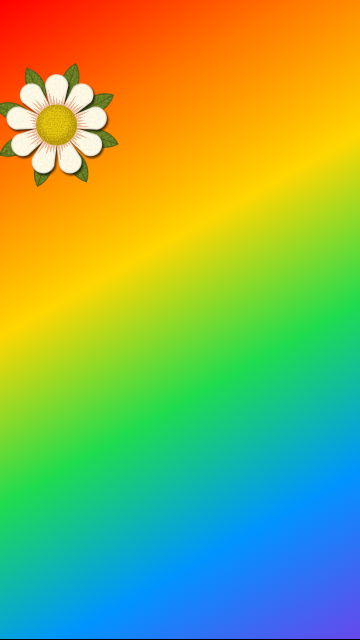
Give the GLSL for this background, as a Shadertoy shader.

```glsl
// A diagonal rainbow gradient with a layered paper daisy at the upper left.

const float TAU = 6.2831853;

// Rainbow stops, evenly spaced from the top left to the bottom right corner
const vec3 RAINBOW[6] = vec3[6](
    vec3(1.00, 0.00, 0.00), vec3(1.00, 0.47, 0.00), vec3(1.00, 0.84, 0.00),
    vec3(0.12, 0.86, 0.31), vec3(0.00, 0.58, 1.00), vec3(0.41, 0.28, 0.92));
const float BASE_LINE = 0.0016;            // dark strip at the bottom

// Flower placement, in units of the canvas height
const vec2  FLOWER_CENTER = vec2(0.0885, 0.8047);
const float FLOWER_RADIUS = 0.0794;

// Flower parts, in units of the flower radius
const float PETALS = 9.0;
const float PETAL_TURN = 0.25 * TAU;
const vec2  PETAL_SPAN = vec2(0.33, 0.77);
const vec2  PETAL_WIDTH = vec2(0.13, 0.23);
const float LEAVES = 8.0;
const float LEAF_TURN = 1.27;
const float LEAF_CENTER = 0.885;
const vec2  LEAF_HALF = vec2(0.39, 0.17);
const float DISK_RADIUS = 0.40;
const float SPOKES = 54.0;
const vec2  SHADOW_SHIFT = vec2(0.03, -0.04);

const vec3 CREAM = vec3(0.99, 0.97, 0.89);
const vec3 BLUSH = vec3(0.92, 0.69, 0.55);
const vec3 LEAF_GREEN = vec3(0.42, 0.50, 0.14);
const vec3 LEAF_DARK = vec3(0.23, 0.28, 0.07);
const vec3 DISK_YELLOW = vec3(0.90, 0.78, 0.06);
const vec3 DISK_DARK = vec3(0.56, 0.44, 0.03);

float hash(float n) { return fract(sin(n * 91.17) * 437.58); }

vec2 randomGradient(vec2 cell) {
    float angle = TAU * fract(sin(dot(cell, vec2(127.1, 311.7))) * 4375.85);
    return vec2(cos(angle), sin(angle));
}

float gradientNoise(vec2 p) {
    vec2 i = floor(p), f = fract(p);
    vec2 u = f * f * (3.0 - 2.0 * f);
    vec2 e = vec2(0.0, 1.0);
    return mix(
        mix(dot(randomGradient(i), f),
            dot(randomGradient(i + e.yx), f - e.yx), u.x),
        mix(dot(randomGradient(i + e.xy), f - e.xy),
            dot(randomGradient(i + e.yy), f - e.yy), u.x), u.y);
}

// Coverage of the inside of a distance field
float fill(float d, float blur) { return smoothstep(blur, -blur, d); }

// Folds the plane into one of n sectors centred on the x axis
vec2 foldSectors(vec2 q, float n, float turn) {
    float sector = TAU / n;
    float a = mod(atan(q.y, q.x) - turn + 0.5 * sector, sector) - 0.5 * sector;
    return length(q) * vec2(cos(a), sin(a));
}

float petalDistance(vec2 q) {
    q = foldSectors(q, PETALS, PETAL_TURN);
    float h = clamp((q.x - PETAL_SPAN.x) / (PETAL_SPAN.y - PETAL_SPAN.x), 0.0, 1.0);
    vec2 axis = vec2(mix(PETAL_SPAN.x, PETAL_SPAN.y, h), 0.0);
    return length(q - axis) - mix(PETAL_WIDTH.x, PETAL_WIDTH.y, h);
}

// Lens made of two arcs; q is relative to the leaf centre
float leafDistance(vec2 q) {
    float offset = 0.5 * (dot(LEAF_HALF, LEAF_HALF * vec2(1, -1))) / LEAF_HALF.y;
    return length(vec2(q.x, abs(q.y) + offset)) - offset - LEAF_HALF.y;
}

vec3 rainbow(float t) {
    float s = clamp(t, 0.0, 0.9999) * 5.0;
    int i = int(s);
    return mix(RAINBOW[i], RAINBOW[i + 1], fract(s));
}

vec3 drawFlower(vec3 color, vec2 q, float px) {
    float r = length(q);
    float grain = gradientNoise(q * 24.0);

    // Leaves with a midrib and slanted side veins
    vec2 leaf = foldSectors(q, LEAVES, LEAF_TURN) - vec2(LEAF_CENTER, 0.0);
    float leafD = leafDistance(leaf);
    float midrib = fill(abs(leaf.y) - 0.008, px);
    float veins = smoothstep(0.75, 1.0, cos((leaf.x - abs(leaf.y)) * 60.0));
    vec3 leafColor = LEAF_GREEN * (1.0 + 0.25 * grain);
    leafColor = mix(leafColor, LEAF_DARK, max(0.6 * midrib, 0.3 * veins));
    leafColor = mix(leafColor, LEAF_DARK, 0.6 * smoothstep(-0.04, 0.0, leafD));
    color = mix(color, leafColor, fill(leafD, px));

    // Petals over a soft shadow
    float petalD = petalDistance(q);
    color *= 1.0 - 0.65 * fill(petalDistance(q - SHADOW_SHIFT), 0.04);
    vec3 petalColor = CREAM * (1.0 + 0.04 * grain);
    petalColor *= 1.0 - 0.15 * smoothstep(-0.04, 0.0, petalD);

    // Blush spokes of uneven length around the disk
    float spoke = (atan(q.y, q.x) / TAU + 0.5) * SPOKES;
    float reach = mix(0.48, 0.72, hash(floor(spoke)));
    float taper = 0.5 * (reach - r) / (reach - DISK_RADIUS);
    float blush = smoothstep(-0.08, 0.08, taper - abs(fract(spoke) - 0.5));
    petalColor = mix(petalColor, BLUSH, 0.85 * blush);
    color = mix(color, petalColor, fill(petalD, px));

    // Grainy domed disk
    float speckle = 0.5 + 0.9 * gradientNoise(q * 36.0);
    float dome = smoothstep(0.2, DISK_RADIUS, length(q - vec2(-0.03, 0.04)));
    vec3 diskColor = mix(DISK_YELLOW, DISK_DARK, clamp(0.6 * speckle - 0.2 + 0.4 * dome, 0.0, 1.0));
    return mix(color, diskColor, fill(r - DISK_RADIUS, px));
}

void mainImage(out vec4 fragColor, in vec2 fragCoord) {
    vec2 p = fragCoord / iResolution.y;
    float px = 1.0 / iResolution.y;
    vec2 diagonal = vec2(iResolution.x / iResolution.y, 1.0);
    vec3 color = rainbow(dot(vec2(p.x, 1.0 - p.y), diagonal) / dot(diagonal, diagonal));
    color = drawFlower(color, (p - FLOWER_CENTER) / FLOWER_RADIUS, 0.7 * px / FLOWER_RADIUS);
    color *= 1.0 - fill(p.y - BASE_LINE, 0.5 * px);
    fragColor = vec4(color, 1.0);
}
```
